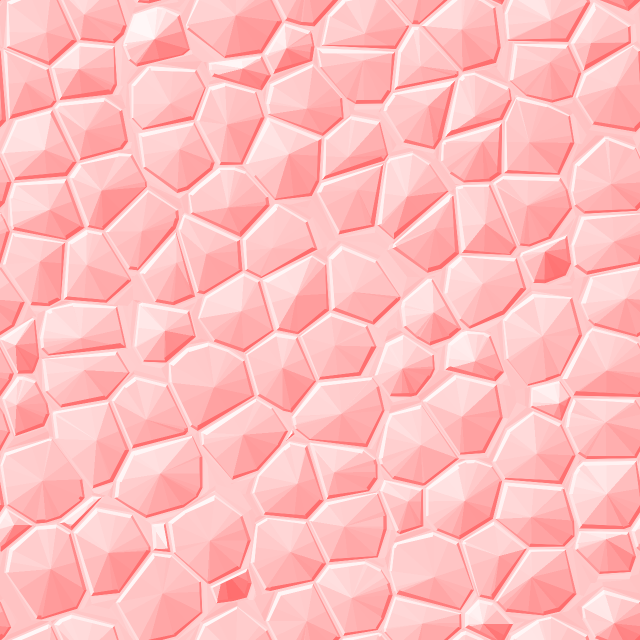
Write a WebGL 1 fragment shader that draws this texture.

```glsl
precision highp float;
// Wall of faceted pink stones: a weighted cellular pattern on a slanted lattice.
// Each cell is cut to a polygon, fanned into facets around its site and given
// a lit or shaded bevel. Lattice ids wrap, so the texture tiles.
uniform vec2 u_resolution;

#define GRID 10.0       // stones per side
#define RISE 4.0        // whole cells a row climbs across the canvas
#define JITTER 0.62     // scatter of the sites
#define PEBBLES 0.24    // share of small stones
#define GAP 0.022       // half width of the mortar
#define BEVEL 0.058     // width of the rim
#define RELIEF 0.115    // facet contrast
#define MORTAR 0.785    // tone between stones
#define LIGHT vec2(-0.6, 0.8)

const float TAU = 6.2831853;

vec3 hash3(vec2 id) {
  vec3 h = fract(id.xyx * vec3(0.1031, 0.1030, 0.0973) + 0.137);
  h += dot(h, h.yxz + 33.33);
  return fract((h.xxy + h.yzz) * h.zyx);
}

// Same id for every copy of a cell across the canvas borders
vec2 wrapId(vec2 cell) {
  cell.y += RISE * floor((cell.x + 0.5) / GRID);
  return mod(cell + 0.5, GRID) - 0.5;
}

// Site position in xy, weight in z: heavier stones claim more room
vec3 siteOf(vec2 cell) {
  vec3 h = hash3(floor(wrapId(cell) + 0.5));
  vec2 pos = cell + 0.5 + JITTER * (h.xy - 0.5);
  pos.y += pos.x * RISE / GRID;
  return vec3(pos, h.z < PEBBLES ? -0.24 : 0.18 * h.z);
}

// Cut by a half plane: keep the steepest facet and the closest rim
void cut(vec2 q, vec2 normal, float reach, inout vec3 facet, inout vec3 rim) {
  float along = dot(q, normal);
  float ratio = along / max(reach, 0.04);
  if (ratio > facet.z) facet = vec3(normal, ratio);
  if (reach - along < rim.z) rim = vec3(normal, reach - along);
}

float grain(vec2 normal, float seed) {
  return sin(dot(normal, vec2(9.0, 13.0)) + seed * 40.0);
}

float tone(vec2 p, float soft) {
  // Owning stone
  vec2 base = floor(vec2(p.x, p.y - p.x * RISE / GRID));
  vec2 ownCell = base;
  vec3 own = vec3(0.0);
  float nearest = 1e3;
  for (int k = 0; k < 25; k++) {
    vec2 cell = base + vec2(mod(float(k), 5.0), floor((float(k) + 0.5) / 5.0)) - 2.0;
    vec3 site = siteOf(cell);
    vec2 d = p - site.xy;
    float power = dot(d, d) - site.z;
    if (power < nearest) { nearest = power; own = site; ownCell = cell; }
  }

  // Outline: borders with the neighbours, then cut corners
  vec2 q = p - own.xy;
  vec3 facet = vec3(0.0, 1.0, -1e3);
  vec3 rim = vec3(0.0, 1.0, 1e3);
  for (int j = -2; j <= 2; j++) {
    for (int i = -2; i <= 2; i++) {
      if (i == 0 && j == 0) continue;
      vec3 other = siteOf(ownCell + vec2(float(i), float(j)));
      vec2 d = other.xy - own.xy;
      float len = max(length(d), 0.01);
      float reach = 0.5 * (len + (own.z - other.z) / len) - GAP;
      cut(q, d / len, reach, facet, rim);
    }
  }
  vec2 id = floor(wrapId(ownCell) + 0.5);
  vec3 seed = hash3(id + 31.7);
  for (int k = 0; k < 7; k++) {
    vec3 h = hash3(id + 5.3 * float(k) + 57.1);
    float angle = (float(k) + 0.7 * h.x) * TAU / 7.0;
    float reach = 0.53 + 0.12 * h.y + 0.4 * own.z;
    cut(q, vec2(cos(angle), sin(angle)), reach, facet, rim);
  }

  // Facets: each fan triangle folds once; lit sides are flatter than shaded ones
  vec2 side = vec2(-facet.y, facet.x);
  float fold = dot(q, side) > 0.0 ? 1.0 : -1.0;
  float facetLit = dot(normalize(facet.xy + 0.2 * fold * side), LIGHT);
  float relief = RELIEF * (0.7 + 0.6 * seed.x) * (own.z < -0.1 ? 1.9 : 1.0);
  float face = 0.765 + 0.05 * (seed.y - 0.5) + 0.03 * grain(facet.xy, seed.z)
             + relief * (facetLit > 0.0 ? 0.7 : 1.1) * facetLit;

  // Bevel: tapers along the edge, bright towards the light
  float rimLit = dot(rim.xy, LIGHT);
  float taper = dot(q, vec2(-rim.y, rim.x)) * grain(rim.xy, seed.x);
  float width = BEVEL * (0.85 + 0.25 * grain(rim.xy, seed.y) + 0.9 * taper);
  float strength = sqrt(abs(rimLit));
  width *= 0.3 + 0.7 * strength;
  float bevel = rimLit > 0.0 ? mix(0.80, 0.97, strength) : mix(0.72, 0.43, strength);

  // Mortar: two tilted slivers next to the stones
  float near = smoothstep(-soft, soft, rim.z + 0.03 + 0.08 * taper);
  float far = smoothstep(-soft, soft, rim.z + 0.09 - 0.12 * taper);
  float ground = MORTAR + 0.02 * grain(rim.xy, seed.z)
               + near * (0.06 * rimLit + 0.02) - far * 0.04 * rimLit;
  float stone = mix(bevel, face, smoothstep(-soft, soft, rim.z - width));
  return mix(ground, stone, smoothstep(-soft, soft, rim.z));
}

void main() {
  float soft = 0.2 * GRID / min(u_resolution.x, u_resolution.y);
  float sum = 0.0;
  for (int s = 0; s < 4; s++) {
    vec2 shift = vec2(mod(float(s), 2.0), s < 2 ? 0.0 : 1.0) * 0.5 - 0.25;
    sum += tone((gl_FragCoord.xy + shift) / u_resolution * GRID, soft);
  }
  gl_FragColor = vec4(1.0, vec2(clamp(sum / 4.0, 0.4, 0.97)), 1.0);
}
```
